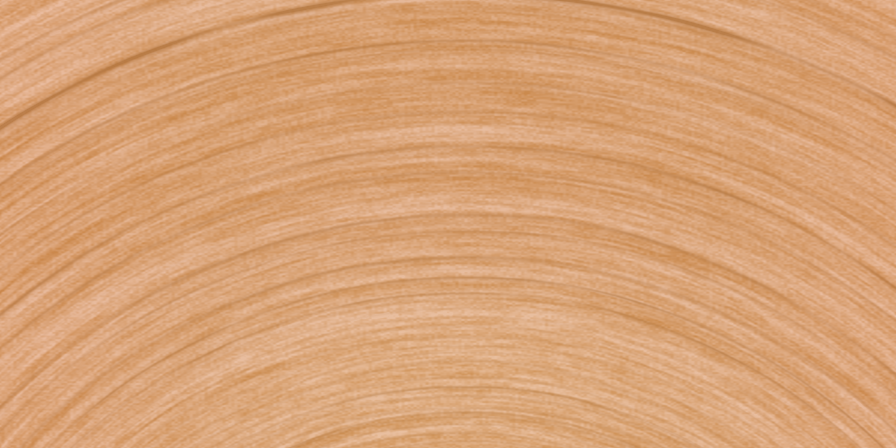
A Shadertoy shader for this texture:

```glsl
// Pale wood end grain: many concentric growth rings with fine streaked fibres.

float hash(vec2 p) {
    p = fract(p * vec2(0.1031, 0.1137));
    p += dot(p, p.yx + 33.33);
    return fract((p.x + p.y) * p.x * 7.31);
}

float noise(vec2 p) {
    vec2 cell = floor(p), f = fract(p);
    f = f * f * (3.0 - 2.0 * f);
    return mix(mix(hash(cell), hash(cell + vec2(1, 0)), f.x),
               mix(hash(cell + vec2(0, 1)), hash(cell + vec2(1, 1)), f.x), f.y);
}

// Noise stretched along the rings, centred on zero.
float streak(float angle, float depth, vec2 scale) {
    return noise(vec2(angle, depth) * scale + vec2(60.0, 80.0)) - 0.5;
}

float hump(float x, float center, float width) {
    float d = (x - center) / width;
    return exp(-d * d);
}

// A late-wood line: crisp on its outer side, fading slowly inward.
float ringLine(float d, float width) {
    float core = exp(-d * d / (width * width));
    return d < 0.0 ? core : 0.7 * core + 0.3 * exp(-d / (width * 3.5));
}

// Each ring holds depth below the top edge, width and strength.
const vec3 RINGS[16] = vec3[16](
    vec3(-0.145, 0.004, 0.32), vec3(-0.108, 0.004, 0.38),
    vec3(-0.014, 0.005, 0.85), vec3(0.092, 0.004, 0.55),
    vec3(0.112, 0.003, 0.20), vec3(0.185, 0.004, 0.22),
    vec3(0.250, 0.004, 0.24), vec3(0.326, 0.004, 0.48),
    vec3(0.384, 0.004, 0.36), vec3(0.479, 0.004, 0.40),
    vec3(0.515, 0.003, 0.28), vec3(0.573, 0.004, 0.36),
    vec3(0.618, 0.003, 0.40), vec3(0.653, 0.003, 0.38),
    vec3(0.865, 0.003, 0.25), vec3(0.922, 0.003, 0.38));

void mainImage(out vec4 fragColor, in vec2 fragCoord) {
    vec2 uv = fragCoord / iResolution.y;
    vec2 fromPith = uv - vec2(1.04, -0.95);
    float angle = atan(fromPith.x, fromPith.y);
    float depth = 1.95 - length(fromPith);

    // Slow wander keeps the rings from being perfect circles.
    depth += 0.005 * streak(angle, depth, vec2(5.0, 3.0))
           + 0.002 * streak(angle, depth, vec2(17.0, 9.0));

    // Broad bands of early and late wood.
    float tone = 0.63 + 0.28 * streak(angle, depth, vec2(1.3, 17.0))
               + 0.36 * streak(angle, depth, vec2(1.8, 43.0));
    tone -= 0.22 * hump(depth, 0.22, 0.11);
    tone -= 0.20 * hump(depth, 0.03, 0.045);
    tone += 0.20 * hump(depth, -0.065, 0.035);
    tone += 0.14 * hump(depth, 0.76, 0.09);

    // Fibres following the rings, from long bands to short flecks.
    tone += 0.46 * streak(angle, depth, vec2(3.0, 84.0));
    tone += 0.56 * streak(angle, depth, vec2(7.0, 133.0));
    tone += 0.62 * streak(angle, depth, vec2(27.0, 205.0));
    tone += 0.62 * (noise(uv * vec2(150.0, 245.0)) - 0.5);

    vec3 color = mix(vec3(0.815, 0.575, 0.360), vec3(0.880, 0.690, 0.548),
                     clamp(tone, -0.35, 1.35));

    // Distinct dark growth lines, varying in strength along their length.
    float line = 0.0;
    for (int i = 0; i < 16; i++) {
        vec3 ring = RINGS[i];
        float fade = 0.85 + 0.9 * streak(angle, ring.x, vec2(11.0, 71.0));
        line = max(line, ring.z * fade * ringLine(depth - ring.x, ring.y));
    }
    // Closely spaced hairlines, strongest near the pith.
    float hair = 0.5 + 0.5 * cos(depth * 285.0 + 7.0 * streak(angle, depth, vec2(2.0, 25.0)));
    line += pow(hair, 4.0) * mix(0.08, 0.18, smoothstep(0.55, 0.95, depth));
    color = mix(color, vec3(0.69, 0.45, 0.23), clamp(line, 0.0, 0.8));

    // Yellower heart, pinker flanks.
    float heart = hump(uv.x, 1.05, 0.65) * smoothstep(0.45, 0.85, depth);
    color += vec3(0.004, 0.012, 0.003) * heart;
    color += vec3(0.006, -0.003, 0.0) * smoothstep(0.5, 1.05, abs(uv.x - 1.04));
    color += vec3(0.006, 0.007, 0.008);

    fragColor = vec4(color, 1.0);
}
```
